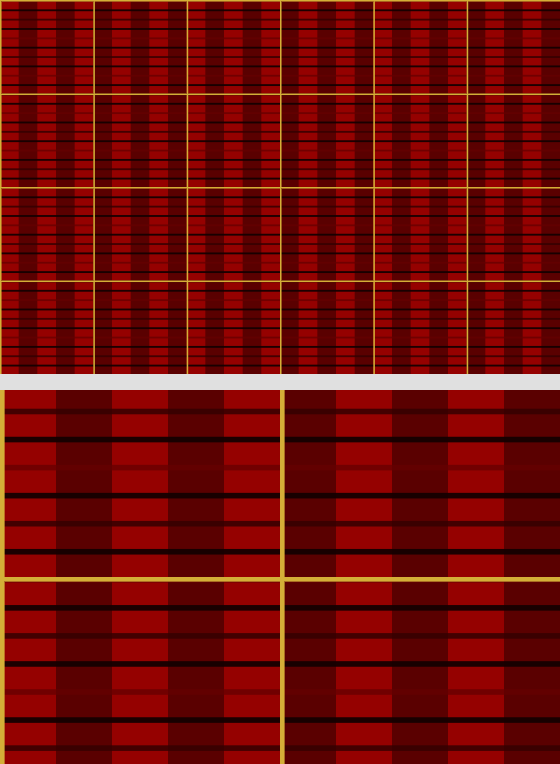
Top, the full canvas; bottom, a detail of the centre.
Reproduce this pattern procedurally as a WebGL 2 fragment shader.

```glsl
#version 300 es
precision highp float;
// Woven red cloth: alternating light and dark warp columns, crossed by thin
// weft threads in a four-step cycle, under a square grid of fine gold lines.
// Every stripe is a periodic band with box-filtered edges.

uniform vec2 u_resolution;
out vec4 fragColor;

const vec2 TILES = vec2(6.0, 4.0);     // gold grid cells across and down
const float COLUMNS_PER_TILE = 5.0;
const float THREADS_PER_TILE = 10.0;
const float THREAD_WIDTH = 0.2;        // share of the thread spacing
const float GOLD_WIDTH = 0.0165;       // share of a tile

const vec3 LIGHT_RED = vec3(0.585, 0.004, 0.0);
const vec3 DARK_RED = vec3(0.352, 0.0, 0.0);
const vec3 GOLD = vec3(0.83, 0.686, 0.216);

// Thread colour with opacity in alpha
const vec4 BLACK_THREAD = vec4(0.085, 0.0, 0.0, 0.96);
const vec4 MAROON_THREAD = vec4(0.205, 0.0, 0.0, 0.85);
const vec4 FAINT_THREAD = vec4(0.395, 0.0, 0.0, 0.75);

// Coverage of a band filling [0, width] of each unit period
float band(float t, float width, float pixel) {
  float fromCentre = abs(fract(t - 0.5 * width + 0.5) - 0.5);
  return clamp((0.5 * width - fromCentre) / pixel + 0.5, 0.0, 1.0);
}

// Odd threads are black; even ones alternate maroon and faint
vec4 threadColour(float index) {
  float cycle = mod(index, 4.0);
  if (mod(cycle, 2.0) > 0.5) return BLACK_THREAD;
  return cycle > 1.0 ? MAROON_THREAD : FAINT_THREAD;
}

void main() {
  vec2 uv = gl_FragCoord.xy / u_resolution;
  vec2 tile = vec2(uv.x, 1.0 - uv.y) * TILES;   // counted from the top left
  vec2 pixel = TILES / u_resolution;

  // Warp columns, one light and one dark per pair
  float pairs = 0.5 * COLUMNS_PER_TILE;
  float light = band(tile.x * pairs, 0.5, pixel.x * pairs);
  vec3 colour = mix(DARK_RED, LIGHT_RED, light);

  // Weft threads
  float row = tile.y * THREADS_PER_TILE;
  vec4 thread = threadColour(floor(row - 0.5 * THREAD_WIDTH + 0.5));
  float cover = band(row, THREAD_WIDTH, pixel.y * THREADS_PER_TILE);
  colour = mix(colour, thread.rgb, thread.a * cover);

  // Gold grid on top
  float gold = max(band(tile.x, GOLD_WIDTH, pixel.x),
                   band(tile.y, GOLD_WIDTH, pixel.y));
  colour = mix(colour, GOLD, gold);

  fragColor = vec4(colour, 1.0);
}
```
